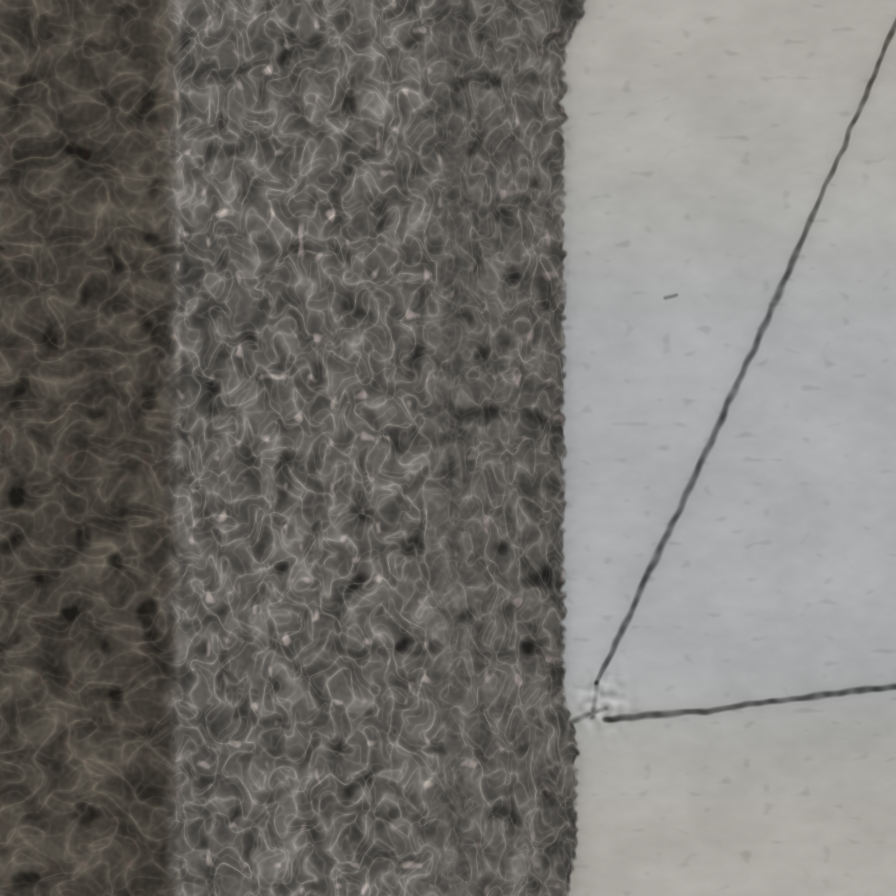
A WebGL 1 fragment shader for this texture:

```glsl
precision highp float;
uniform vec2 u_resolution;

vec2 gradientAt(vec2 cell) {
  vec3 h = fract(cell.xyx * vec3(0.1031, 0.1030, 0.0973));
  h += dot(h, h.yzx + 33.33);
  float angle = 6.2832 * fract((h.x + h.y) * h.z);
  return vec2(cos(angle), sin(angle));
}

float noise(vec2 p) {
  vec2 i = floor(p);
  vec2 f = p - i;
  vec2 u = f * f * f * (f * (f * 6.0 - 15.0) + 10.0);
  vec2 e = vec2(1.0, 0.0);
  float low = mix(dot(gradientAt(i), f), dot(gradientAt(i + e.xy), f - e.xy), u.x);
  float high = mix(dot(gradientAt(i + e.yx), f - e.yx), dot(gradientAt(i + 1.0), f - 1.0), u.x);
  return mix(low, high, u.y);
}

float fbm(vec2 p) {
  float sum = 0.0;
  float amplitude = 1.0;
  for (int i = 0; i < 4; i++) {
    sum += amplitude * noise(p);
    p = mat2(1.6, 1.2, -1.2, 1.6) * p + 7.3;
    amplitude *= 0.5;
  }
  return sum;
}

float segmentDistance(vec2 p, vec2 a, vec2 b) {
  vec2 ab = b - a;
  return length(p - a - ab * clamp(dot(p - a, ab) / dot(ab, ab), 0.0, 1.0));
}

// Curled fibres: thin ridges over soft light and dark tufts
float curls(vec2 p) {
  vec2 q = p + 0.65 * vec2(noise(p * 0.8 + 11.0), noise(p * 0.8 + 37.0));
  float ridge = exp(-9.0 * abs(noise(q)));
  float fineRidge = exp(-8.0 * abs(noise(q * 1.7 + 19.0)));
  return 0.6 * ridge + 0.35 * fineRidge + 0.75 * noise(q * 0.9 + 53.0) - 0.36;
}

vec3 carpet(vec2 uv) {
  float strip = 1.0 - smoothstep(0.178, 0.205, uv.x + 0.012 * noise(uv * 30.0));
  float border = smoothstep(0.47, 0.54, uv.x);
  float loose = curls(uv * vec2(27.0, 33.0));
  float dense = curls(uv * vec2(46.0, 38.0) + 80.0);
  float tight = curls(uv * vec2(57.0, 38.0) + 160.0);
  float pile = mix(mix(dense, tight, border), loose, strip);

  float tone = mix(mix(0.385, 0.365, border), 0.272, strip);
  tone += pile * mix(mix(0.23, 0.19, border), 0.16, strip);
  tone += 0.05 * fbm(uv * 7.0 + 4.0) + 0.04 * noise(uv * 150.0);

  // Glints on the main pile and dark pits between tufts
  float glint = smoothstep(0.35, 0.6, noise(uv * vec2(58.0, 44.0) + 23.0));
  tone += 0.25 * glint * (1.0 - strip) * (1.0 - 0.4 * border);
  tone -= 0.11 * smoothstep(0.22, 0.5, noise(uv * 27.0 + 61.0));

  // Long seams between the bands
  float seam = exp(-pow((uv.x - 0.199) / 0.004, 2.0));
  tone += 0.07 * seam * (0.7 + 1.2 * noise(uv * vec2(20.0, 75.0)));
  tone -= 0.035 * exp(-pow((uv.x - 0.507) / 0.009, 2.0));
  tone -= 0.05 * smoothstep(0.6, 0.632, uv.x);
  tone = max(tone, 0.11);
  vec3 tint = mix(vec3(1.03, 1.0, 0.955), vec3(1.06, 1.0, 0.89), strip);
  return tone * tint + vec3(0.025, 0.0, 0.005) * glint;
}

vec3 concrete(vec2 uv) {
  vec3 warm = vec3(0.675, 0.667, 0.64);
  vec3 cool = vec3(0.66, 0.668, 0.675);
  float coolness = smoothstep(0.95, 0.55, uv.y) * smoothstep(0.08, 0.3, uv.y);
  vec3 color = mix(warm, cool, coolness);
  color += 0.035 * fbm(uv * vec2(7.0, 10.0) + 3.0);
  color += 0.018 * fbm(uv * vec2(35.0, 60.0));
  color -= 0.05 * smoothstep(0.3, 0.6, noise(uv * vec2(45.0, 75.0) + 9.0));
  color -= 0.035 * exp(-abs(uv.y - 0.17) * 14.0) * smoothstep(0.72, 1.0, uv.x);

  // Joints, slightly wandering
  vec2 p = uv + 0.003 * vec2(noise(uv * 45.0), noise(uv * 45.0 + 31.0));
  float bend = 0.006 * sin((p.y - 0.24) * 4.2);
  float slant = segmentDistance(p - vec2(bend, 0.0), vec2(0.666, 0.238), vec2(1.005, 0.985));
  float level = min(segmentDistance(p, vec2(0.675, 0.197), vec2(0.79, 0.207)),
                    segmentDistance(p, vec2(0.79, 0.207), vec2(1.01, 0.236)));
  float corner = min(segmentDistance(p, vec2(0.633, 0.193), vec2(0.675, 0.21)),
                     segmentDistance(p, vec2(0.666, 0.238), vec2(0.662, 0.2)));
  float wear = 0.85 + 0.5 * noise(uv * 70.0);
  float width = 0.0035 + 0.0015 * smoothstep(0.3, 0.15, abs(uv.y - 0.5));
  color -= 0.31 * wear * (1.0 - smoothstep(0.0008, width + 0.001, slant));
  color -= 0.34 * wear * (1.0 - smoothstep(0.001, 0.0055, level));
  color -= 0.25 * wear * (1.0 - smoothstep(0.0, 0.005, corner));
  color -= 0.05 * exp(-min(slant, level) * 130.0);

  // Small chip and grit around the joint corner
  float chip = segmentDistance(p, vec2(0.742, 0.667), vec2(0.754, 0.671));
  color -= 0.2 * (1.0 - smoothstep(0.0, 0.004, chip));
  float grit = exp(-pow(length(uv - vec2(0.672, 0.215)) / 0.026, 2.0));
  color += 0.3 * grit * noise(uv * 95.0);
  return color;
}

void main() {
  vec2 uv = gl_FragCoord.xy / u_resolution;
  float edge = 0.629 + 0.024 * smoothstep(0.93, 1.0, uv.y);
  edge += 0.014 * smoothstep(0.23, 0.17, uv.y) * smoothstep(-0.04, 0.07, uv.y);
  edge += 0.005 * noise(vec2(uv.y * 65.0, 2.0)) + 0.005 * noise(uv * 110.0);
  float floorMask = smoothstep(-0.003, 0.003, uv.x - edge);
  vec3 slab = concrete(uv) - 0.09 * exp(-max(uv.x - edge, 0.0) * 110.0);
  gl_FragColor = vec4(mix(carpet(uv), slab, floorMask), 1.0);
}
```
